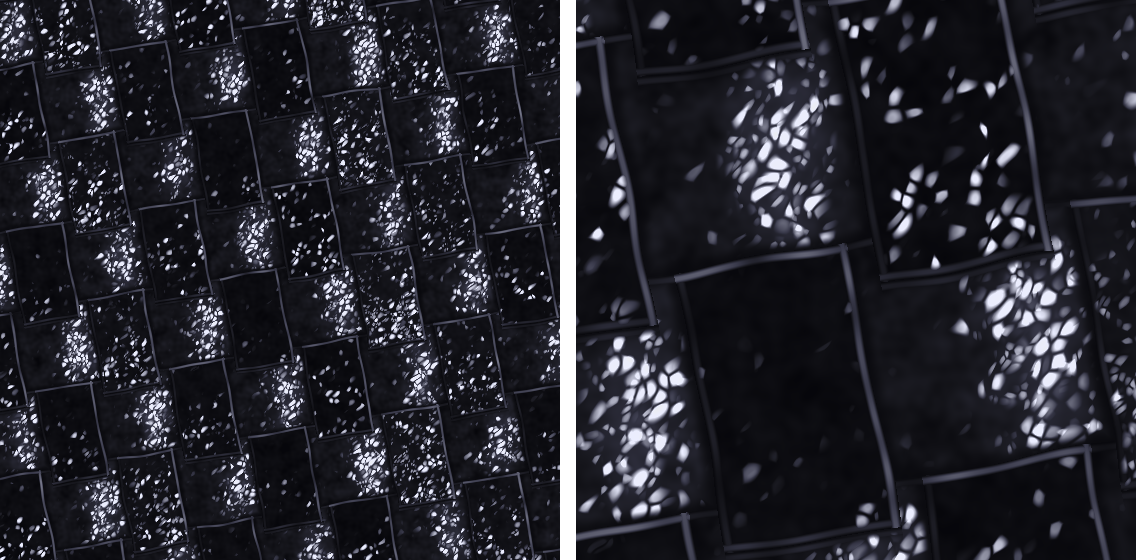
Left: the whole. Right: its middle third, enlarged.
This texture is drawn by a WebGL 2 fragment shader. Its source:

```glsl
#version 300 es
precision highp float;
// Tilted basket weave of glossy black leather: tall upright tiles overlap wide ones.
// A skewed checker lattice gives each tile its local coordinates; rims come from
// edge distances and the crackled shine from cellular facets lit by a density.
uniform vec2 u_resolution;
out vec4 fragColor;

vec2 hash2(vec2 p) {
    p = vec2(dot(p, vec2(127.1, 311.7)), dot(p, vec2(269.5, 183.3)));
    return fract(sin(p) * 43758.55);
}

float gradientNoise(vec2 p) {
    vec2 i = floor(p), f = p - i;
    vec2 w = f * f * f * (f * (f * 6.0 - 15.0) + 10.0);
    vec2 e = vec2(0.0, 1.0);
    float a = dot(hash2(i) * 2.0 - 1.0, f);
    float b = dot(hash2(i + e.yx) * 2.0 - 1.0, f - e.yx);
    float c = dot(hash2(i + e.xy) * 2.0 - 1.0, f - e.xy);
    float d = dot(hash2(i + e.yy) * 2.0 - 1.0, f - e.yy);
    return mix(mix(a, b, w.x), mix(c, d, w.x), w.y);
}

// Shiny facets split by dark cracks; density is the share of facets that catch light
float facets(vec2 p, float density) {
    vec2 i = floor(p), nearestId = i;
    float nearest = 9.0, second = 9.0;
    for (int y = -1; y <= 1; y++)
    for (int x = -1; x <= 1; x++) {
        vec2 id = i + vec2(x, y);
        float d = length(id + 0.1 + 0.8 * hash2(id) - p);
        if (d < nearest) {
            second = nearest;
            nearest = d;
            nearestId = id;
        } else second = min(second, d);
    }
    float lit = smoothstep(1.0 - density, 1.15 - 0.5 * density, hash2(nearestId + 37.0).x);
    float body = smoothstep(0.75, 0.15, nearest);
    return lit * body * smoothstep(0.0, 0.35, second - nearest);
}

// Soft line just inside an edge
float rim(float edgeDistance) {
    return 1.0 - smoothstep(0.0005, 0.0034, abs(edgeDistance - 0.003));
}

void main() {
    vec2 uv = gl_FragCoord.xy / u_resolution;
    vec2 wobble = vec2(gradientNoise(uv * 14.0), gradientNoise(uv * 14.0 + 31.0));

    // Lattice coordinates: x runs across the weave, y runs down it
    mat2 axes = mat2(0.1185, 0.0199, 0.026, -0.142);
    vec2 q = inverse(axes) * (uv + 0.006 * wobble - vec2(0.484, 0.668));
    vec2 cell = floor(q), f = q - cell;
    bool odd = mod(cell.x + cell.y, 2.0) > 0.5;
    bool upright = f.x < 0.87 && (!odd || f.y < 0.2);
    if (odd && upright) { cell.y -= 1.0; f.y += 1.0; }
    if (!odd && !upright) { cell.x += 1.0; f.x -= 1.0; }
    vec2 tileRandom = hash2(cell + 5.0);
    float stripRandom = hash2(vec2(cell.x, 71.0)).x;

    // Slanted, stretched domain for the leather grain
    vec2 grain = mat2(0.87, 0.5, -0.5, 0.87) * uv;
    grain = grain * vec2(125.0, 82.0) + 0.9 * gradientNoise(uv * 45.0);
    float clump = gradientNoise(uv * 24.0 + 9.0);
    float mottle = gradientNoise(uv * 38.0) + 0.6 * gradientNoise(uv * 110.0);
    float wear = clamp(0.75 + 0.9 * gradientNoise(uv * 33.0 + 50.0), 0.2, 1.2);

    float tone, density, fineDensity, line, seam;
    if (upright) {
        // Dark tile with scattered sparkles, denser toward its lower end
        float left = f.x * 0.1185, right = (0.87 - f.x) * 0.1185;
        float top = f.y * 0.142, bottom = (1.2 - f.y) * 0.142;
        float spread = (0.45 + 0.7 * smoothstep(0.1, 0.9, f.y)) * (1.0 + 1.6 * clump);
        density = (0.1 + 0.2 * tileRandom.x + 0.14 * stripRandom) * spread;
        fineDensity = (0.06 + 0.4 * stripRandom * stripRandom) * spread;
        tone = 0.018 + 0.035 * stripRandom + 0.04 * mottle;
        line = max(max(0.4 * rim(right), 0.36 * rim(top)),
                   max(0.17 * rim(bottom), 0.1 * rim(left)));
        seam = min(min(left, right), min(top, bottom));
    } else {
        // Bulging tile with a broad highlight on its right side
        bool underUpright = f.x > 0.0 && f.x < 0.87;
        float top = (f.y - (underUpright ? 0.2 : 0.0)) * 0.142;
        float left = (f.x + 0.13) * 0.1185, right = (1.0 - f.x) * 0.1185;
        float bottom = (1.0 - f.y) * 0.142;
        vec2 glow = (f - vec2(0.64 + 0.12 * tileRandom.x, 0.6)) / vec2(0.24, 0.46);
        glow.x += 0.25 * glow.y + 0.7 * clump;
        float shine = exp(-dot(glow, glow)) * (0.75 + 0.35 * tileRandom.y);
        density = 0.05 + 0.85 * shine + 0.12 * max(clump, 0.0);
        fineDensity = 0.04 + 0.6 * shine;
        tone = 0.055 + 0.07 * mottle + 0.11 * shine;
        line = 0.12 * rim(top);
        seam = min(min(left, right), min(top, bottom));
    }

    // Combine leather, sparkles, worn rims and the dark seam between tiles
    float coarse = facets(grain, clamp(density, 0.0, 0.95));
    float fine = facets(grain * 1.75 + 17.0, clamp(fineDensity, 0.0, 0.9));
    float sparkle = 1.15 * coarse + 0.6 * fine;
    tone = max(tone, 0.0) + sparkle * smoothstep(0.0, 0.006, seam);
    tone *= mix(0.35, 1.0, smoothstep(0.0, 0.009, seam));
    tone = max(tone, line * wear);
    vec3 inkBlack = vec3(0.025, 0.025, 0.042), coolWhite = vec3(0.92, 0.93, 1.0);
    vec3 color = mix(inkBlack, coolWhite, clamp(tone, 0.0, 1.0));
    color.b += 0.05 * smoothstep(0.03, 0.25, tone) * (1.0 - tone);
    fragColor = vec4(color, 1.0);
}
```
